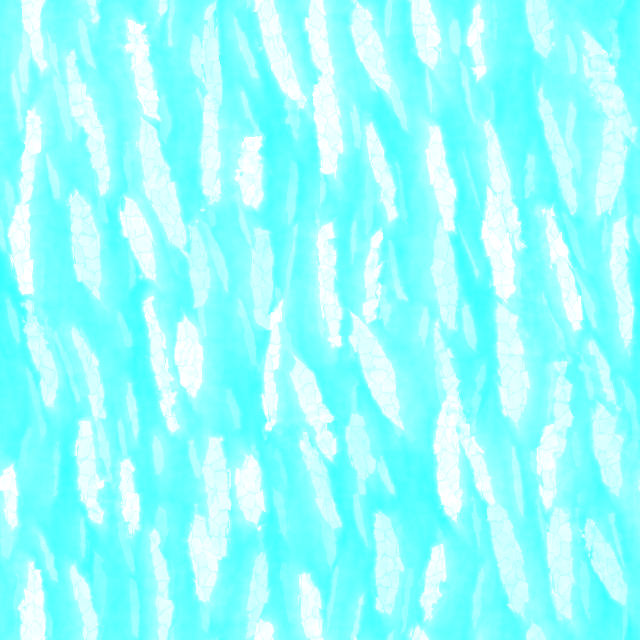
Reproduce this texture map procedurally as a Shadertoy shader.

```glsl
// Seamless tree bark: pale broken plates over soft cyan vertical grooves.

// Two random values per cell, repeating every n cells
vec2 hash2(vec2 cell, vec2 n, uint seed) {
    uvec2 v = uvec2(mod(cell + 0.5, n)) + uvec2(seed * 131u, seed * 57u);
    for (int i = 0; i < 3; i++) {
        v = v * 1664525u + 1013904223u;
        v.x += v.y * 1664525u;
        v.y += v.x * 1664525u;
        v ^= v >> 16u;
    }
    return vec2(v & 0xffffu) / 65535.0;
}

float corner(vec2 cell, vec2 n, vec2 offset) {
    float angle = 6.2832 * hash2(cell, n, 7u).x;
    return dot(vec2(cos(angle), sin(angle)), offset);
}

// Wrapping gradient noise with n cells across the canvas
float noise(vec2 uv, vec2 n) {
    vec2 p = uv * n, i = floor(p), f = p - i, e = vec2(1, 0);
    vec2 u = f * f * f * (f * (f * 6.0 - 15.0) + 10.0);
    return mix(mix(corner(i, n, f), corner(i + e, n, f - e), u.x),
               mix(corner(i + e.yx, n, f - e.yx), corner(i + 1.0, n, f - 1.0), u.x), u.y);
}

float fbm(vec2 uv, vec2 n) {
    float sum = 0.0, amp = 1.0;
    for (int i = 0; i < 4; i++) {
        sum += amp * noise(uv, n);
        n *= 2.0;
        amp *= 0.5;
    }
    return sum;
}

// Shards: x = gap to the nearest crack, y = random value of the shard
vec2 shards(vec2 uv, vec2 n) {
    vec2 p = uv * n, base = floor(p);
    float near = 9.0, second = 9.0, id = 0.0;
    for (int y = -1; y <= 1; y++)
    for (int x = -1; x <= 1; x++) {
        vec2 cell = base + vec2(x, y), h = hash2(cell, n, 3u);
        float d = length(cell + h - p);
        if (d < near) { second = near; near = d; id = fract(h.x * 7.0 + h.y * 5.0); }
        else second = min(second, d);
    }
    return vec2(second - near, id);
}

// Leaning plates: x = height with one soft flank, y = groove on the steep flank
vec2 plates(vec2 uv, vec2 n, vec2 halfSize, float rough, uint seed) {
    vec2 p = uv * n, base = floor(p), result = vec2(0);
    for (int y = -1; y <= 1; y++)
    for (int x = -2; x <= 2; x++) {
        vec2 cell = base + vec2(x, y);
        vec2 a = hash2(cell, n, seed), b = hash2(cell, n, seed + 1u);
        vec2 q = (p - cell - 0.5 - (a - 0.5) * vec2(0.6, 0.7)) / n;
        q.x += q.y * mix(-0.08, 0.32, b.x);
        q.y += q.x * (b.y - 0.5) * 2.5;
        vec2 size = halfSize * mix(vec2(0.6), vec2(1.3), vec2(b.y, a.x));
        size.x *= 1.0 - 0.45 * smoothstep(0.3, 1.0, abs(q.y) / size.y);
        vec2 e = abs(q) - size;
        float d = length(max(e, 0.0)) + min(max(e.x, e.y), 0.0) + rough;
        float soft = smoothstep(-0.01, 0.01, q.x * sign(a.y - 0.5));
        float body = smoothstep(0.002, -0.002, d);
        float flank = 0.58 * exp(-max(d, 0.0) / mix(0.006, 0.024, soft));
        float top = mix(0.68, 1.0, fract(a.y * 5.0 + b.x));
        result.x = max(result.x, top * max(body, flank));
        result.y = max(result.y, (1.0 - soft) * (1.0 - body) * exp(-max(d, 0.0) / 0.01));
    }
    return result;
}

void mainImage(out vec4 fragColor, in vec2 fragCoord) {
    vec2 uv = fragCoord / iResolution.xy;

    // Wandering columns with ragged detail
    vec2 p = uv;
    p.x += 0.03 * noise(uv, vec2(3, 4)) + 0.006 * noise(uv, vec2(14, 18));
    vec2 grit = vec2(fbm(uv, vec2(60, 50)), fbm(uv + 0.37, vec2(50, 60)));
    vec2 shard = shards(p + 0.006 * grit, vec2(56, 38));
    float crumble = smoothstep(0.12, 0.5, noise(uv, vec2(9, 8)));
    float rough = (shard.y - 0.5) * 0.007 + grit.x * (0.003 + 0.016 * crumble);

    // Large plates and thin slivers between them
    vec2 large = plates(p, vec2(11, 6), vec2(0.0175, 0.078), rough, 11u);
    vec2 thin = plates(p, vec2(17, 9), vec2(0.007, 0.046), rough * 0.6, 23u);
    float height = max(large.x, thin.x * (0.55 + 0.5 * noise(uv, vec2(6, 5))));
    float groove = max(large.y, 0.8 * thin.y);

    // Soft flutes below, pale plates on top
    float red = 0.35 + 0.16 * fbm(p, vec2(13, 3)) + 0.1 * noise(uv, vec2(4, 3));
    red -= 0.12 * groove * (1.0 - height);
    red = mix(red, 0.97, height);

    // Hairline cracks, shard tone, fibres and crumbs
    float onPlate = smoothstep(0.5, 0.8, height);
    red -= onPlate * (0.13 * smoothstep(0.12, 0.0, shard.x) + 0.07 * (shard.y - 0.5));
    red += 0.035 * fbm(p, vec2(90, 24)) + grit.y * (0.05 + 0.2 * crumble * height);

    fragColor = vec4(clamp(red, 0.2, 1.0), 1.0, 1.0, 1.0);
}
```
